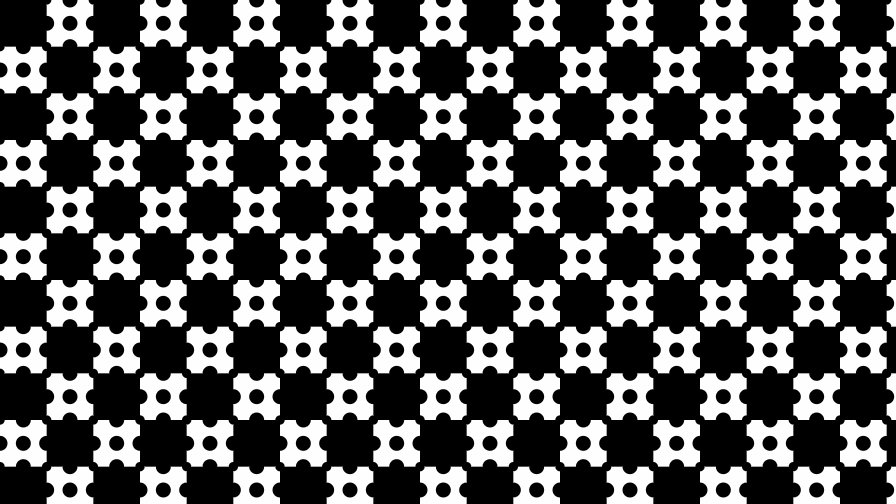
Write a Shadertoy shader that draws this pattern.

```glsl
#define ROWS 10.8
#define HOLE_RADIUS 0.16
#define CORNER_RADIUS 0.10
#define INK vec3(0.0)
#define PAPER vec3(0.995)

// Signed distance to the light checker squares, in cells; negative inside.
float checkerDistance(vec2 cell, vec2 q) {
    float lightCell = mod(cell.x + cell.y, 2.0);
    float edge = 0.5 - max(q.x, q.y);
    return lightCell > 0.5 ? -edge : edge;
}

// Signed distance to the round cuts: centre, edge midpoints and corners.
float cutDistance(vec2 q) {
    float centre = length(q);
    float sides = min(length(q - vec2(0.5, 0.0)), length(q - vec2(0.0, 0.5)));
    float corner = length(q - 0.5) - CORNER_RADIUS;
    return min(min(centre, sides) - HOLE_RADIUS, corner);
}

void mainImage(out vec4 fragColor, in vec2 fragCoord) {
    // Square cells, counted from the upper left
    float pixel = ROWS / iResolution.y;
    vec2 p = vec2(fragCoord.x, iResolution.y - fragCoord.y) * pixel;
    vec2 cell = floor(p);
    vec2 q = abs(fract(p) - 0.5);

    // Squares minus cuts, with a one pixel soft edge
    float d = max(checkerDistance(cell, q), -cutDistance(q));
    float coverage = clamp(0.5 - d / pixel, 0.0, 1.0);
    fragColor = vec4(mix(INK, PAPER, coverage), 1.0);
}
```
